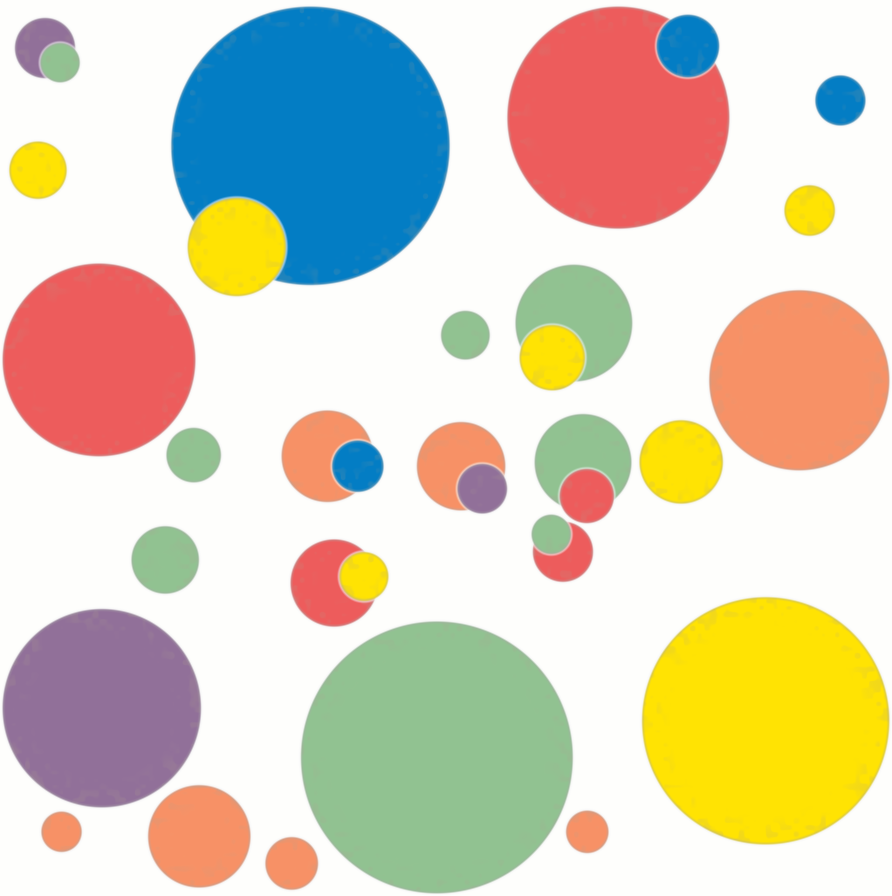
Write a WebGL 1 fragment shader that draws this pattern.

```glsl
precision highp float;
// Flat coloured discs: seven large ones around the border, small ones scattered in the gaps.
uniform vec2 u_resolution;

const float TAU = 6.2831853;
const float GRID = 7.0;

float hash(vec2 p) {
  return fract(sin(dot(p, vec2(127.1, 311.7))) * 43758.5453);
}

float valueNoise(vec2 p) {
  vec2 i = floor(p), f = fract(p);
  f = f * f * (3.0 - 2.0 * f);
  return mix(mix(hash(i), hash(i + vec2(1.0, 0.0)), f.x),
             mix(hash(i + vec2(0.0, 1.0)), hash(i + 1.0), f.x), f.y);
}

vec3 palette(float id) {
  if (id < 0.5) return vec3(0.01, 0.49, 0.77);  // blue
  if (id < 1.5) return vec3(0.93, 0.36, 0.36);  // red
  if (id < 2.5) return vec3(0.97, 0.57, 0.40);  // orange
  if (id < 3.5) return vec3(1.00, 0.89, 0.01);  // yellow
  if (id < 4.5) return vec3(0.57, 0.76, 0.57);  // green
  return vec3(0.57, 0.44, 0.60);                // purple
}

// Centre (xy) and radius (z) of a large disc, set against the border of the unit square.
vec3 largeDisc(float i) {
  float radius = 0.128 + 0.028 * cos(i * 1.7);
  float angle = 1.99 - i * TAU / 7.0;
  vec2 dir = vec2(cos(angle), sin(angle));
  dir /= max(abs(dir.x), abs(dir.y));
  return vec3(0.5 + dir * (0.497 - radius), radius);
}

// Lays one disc over the colour, with a pale halo, a greyish rim and faint mottling.
void paintDisc(inout vec3 color, vec2 p, vec2 center, float radius, float id) {
  float d = length(p - center) - radius;
  float soft = max(0.0013, 0.6 / min(u_resolution.x, u_resolution.y));
  vec3 fill = palette(id);
  float mottle = smoothstep(0.6, 0.85, valueNoise(p * 130.0 + id * 17.0));
  mottle *= smoothstep(-0.035, -0.005, d);
  fill = mix(fill, vec3(0.68, 0.63, 0.56), 0.16 * mottle);
  fill = mix(fill, vec3(0.66), 0.35 * smoothstep(-0.0035, -0.0005, d));
  color = mix(color, vec3(0.96), 0.6 * (1.0 - smoothstep(0.0005, 0.0035, d)));
  color = mix(color, fill, 1.0 - smoothstep(-soft, soft, d));
}

// One small disc per grid cell, shrunk or dropped where a large disc is near.
void paintSmall(inout vec3 color, vec2 p, vec2 cell) {
  float radius = mix(0.027, 0.066, pow(hash(cell + 3.1), 1.3));
  vec2 jitter = vec2(hash(cell + 11.3), hash(cell + 23.9)) * 2.0 - 1.0;
  vec2 center = (cell + 0.5) / GRID + jitter * (0.5 / GRID - radius - 0.002);
  for (int i = 0; i < 7; i++) {
    vec3 large = largeDisc(float(i));
    radius = min(radius, length(center - large.xy) - large.z - 0.012);
  }
  if (radius < 0.022) return;
  float id = floor(hash(cell + 41.7) * 6.0);
  paintDisc(color, p, center, radius, id);

  // Some carry a smaller disc of another colour on their inward side.
  if (radius > 0.033 && hash(cell + 57.2) < 0.5) {
    vec2 inward = normalize(vec2(0.5) - center + jitter * 0.25 + 0.001);
    float other = mod(id + 1.0 + floor(hash(cell + 63.5) * 5.0), 6.0);
    paintDisc(color, p, center + inward * radius * 0.7, max(0.022, radius * 0.56), other);
  }
}

void main() {
  vec2 p = gl_FragCoord.xy / min(u_resolution.x, u_resolution.y);
  vec3 color = vec3(0.995, 0.995, 0.99);

  // Large discs; the first two bear a small disc on the rim.
  for (int i = 0; i < 7; i++) {
    float k = float(i);
    vec3 large = largeDisc(k);
    paintDisc(color, p, large.xy, large.z, k > 5.5 ? 1.0 : k);
    if (i < 2) {
      float angle = 3.0 * k - 2.2;
      vec2 onRim = large.xy + vec2(cos(angle), sin(angle)) * large.z * 0.9;
      paintDisc(color, p, onRim, 0.055 - 0.02 * k, 3.0 - 3.0 * k);
    }
  }

  // Small discs of this cell and its neighbours.
  for (int y = -1; y <= 1; y++) {
    for (int x = -1; x <= 1; x++) {
      vec2 cell = floor(p * GRID) + vec2(float(x), float(y));
      bool inside = min(cell.x, cell.y) > -0.5 && max(cell.x, cell.y) < GRID - 0.5;
      if (inside) paintSmall(color, p, cell);
    }
  }

  gl_FragColor = vec4(color, 1.0);
}
```
